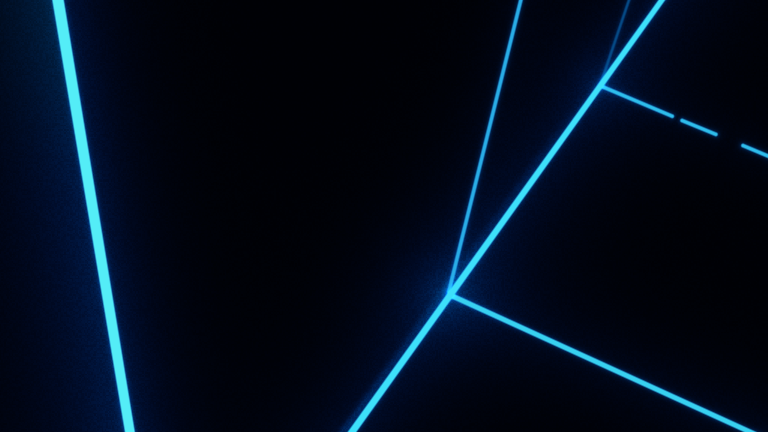
Give the GLSL for this background, as a Shadertoy shader.

```glsl
// Cyan neon tubes crossing a dark room, with soft blue glow and faint grain.

float hash(vec2 p) {
    vec3 q = fract(vec3(p.xyx) * 0.1031);
    q += dot(q, q.yzx + 33.33);
    return fract((q.x + q.y) * q.z);
}

// Distance to the segment from a to b
float segment(vec2 p, vec2 a, vec2 b) {
    vec2 ab = b - a;
    return length(p - a - ab * clamp(dot(p - a, ab) / dot(ab, ab), 0.0, 1.0));
}

// Lays a tube with a thin blue rim over the colour below
vec3 tube(vec3 below, float d, float halfWidth, vec3 core) {
    float soft = 0.6 / iResolution.y + 0.0012;
    vec3 rim = vec3(0.0, 0.22, 0.46) * exp(-max(d - halfWidth, 0.0) / 0.004);
    vec3 lit = max(below, below + rim * core.b * 0.7);
    return mix(lit, core, 1.0 - smoothstep(halfWidth - soft, halfWidth + soft, d));
}

void mainImage(out vec4 fragColor, in vec2 fragCoord) {
    vec2 p = fragCoord / iResolution.y;
    vec2 lowerNode = vec2(1.042, 0.317), upperNode = vec2(1.393, 0.800);

    // Tube distances
    float left = segment(p, vec2(0.126, 1.05), vec2(0.309, -0.05));
    float diagonal = segment(p, vec2(1.568, 1.05), vec2(0.779, -0.05));
    float steep = segment(p, vec2(1.218, 1.05), vec2(1.039, 0.325));
    float faint = segment(p, vec2(1.473, 1.05), vec2(1.391, 0.808));
    float lower = segment(p, lowerNode, vec2(1.846, -0.05));
    float upper = min(segment(p, upperNode, vec2(1.556, 0.731)),
                  min(segment(p, vec2(1.579, 0.721), vec2(1.657, 0.689)),
                      segment(p, vec2(1.720, 0.663), vec2(1.83, 0.617))));

    // Wide blue glow, stronger on the outer side of the left tube
    float outer = smoothstep(0.02, -0.02, p.x - mix(0.301, 0.134, p.y));
    float glow = mix(0.25, 0.29, outer) * exp(-left / mix(0.09, 0.16, outer));
    glow += 0.16 * exp(-diagonal / 0.10) + 0.05 * exp(-steep / 0.06);
    glow += 0.09 * exp(-lower / 0.09) + 0.05 * exp(-upper / 0.06);
    glow += 0.16 * exp(-length(p - lowerNode) / 0.07);
    glow += 0.10 * exp(-length(p - upperNode) / 0.05);

    // Reflected streak along the upper left of the diagonal
    float side = dot(p - lowerNode, normalize(vec2(-1.0, 0.717)));
    float streak = exp(-pow((side - 0.018) / 0.009, 2.0));
    glow += 0.17 * streak * (0.45 + 0.55 * smoothstep(0.35, 0.0, p.y)) * smoothstep(0.85, 0.6, p.y);

    float grain = hash(floor(p * 288.0)) - 0.5;
    glow = max(glow * (1.0 + 0.22 * grain) + 0.012 * grain, 0.0);
    vec3 color = vec3(0.0, 0.004, 0.018) + vec3(0.0, glow * (0.2 + 0.6 * glow), glow * 0.95);
    color.g += 0.04 * outer * smoothstep(0.5, 1.0, p.y) * exp(-left / 0.15);

    // Tubes, dimmest first
    color = tube(color, faint, 0.0028, vec3(0.02, 0.29, 0.52));
    color = tube(color, steep, 0.0042, vec3(0.16, 0.68, 0.90));
    color = tube(color, upper, 0.0042, vec3(0.18, 0.74, 0.92));
    color = tube(color, lower, 0.0058, vec3(0.22, 0.82, 0.94));
    color = tube(color, diagonal, mix(0.0080, 0.0062, p.y), vec3(0.24, 0.88, 0.98));
    color = tube(color, left, mix(0.0112, 0.0130, p.y), vec3(0.33, 0.93, 0.97));

    fragColor = vec4(color, 1.0);
}
```
